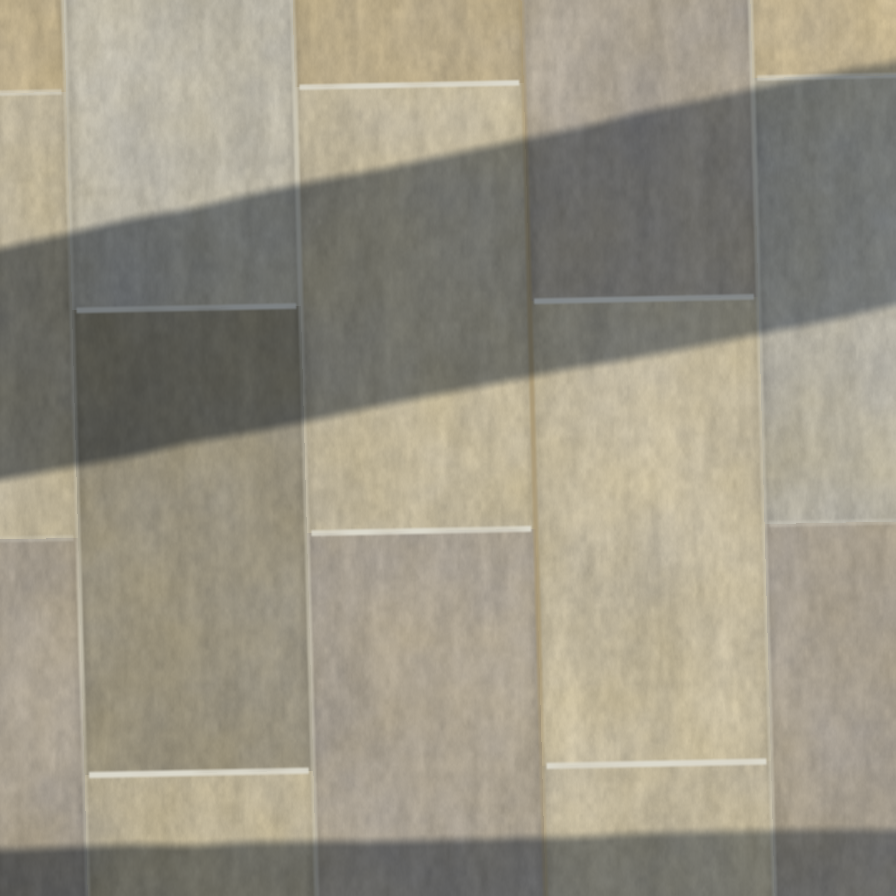
A Shadertoy shader for this texture:

```glsl
// Staggered stone slabs with pale mortar joints, crossed by two soft slanting shadows.

float hash(vec2 p) {
    vec3 q = fract(p.xyx * vec3(0.1031, 0.1030, 0.0973));
    q += dot(q, q.yzx + 33.33);
    return fract((q.x + q.y) * q.z);
}

float noise(vec2 p) {
    vec2 cell = floor(p), f = fract(p);
    f = f * f * (3.0 - 2.0 * f);
    return mix(mix(hash(cell), hash(cell + vec2(1, 0)), f.x),
               mix(hash(cell + vec2(0, 1)), hash(cell + vec2(1, 1)), f.x), f.y);
}

float fbm(vec2 p) {
    float sum = 0.0, weight = 0.5;
    for (int i = 0; i < 4; i++) {
        sum += weight * (noise(p) - 0.5);
        p = p * 2.03 + 17.7;
        weight *= 0.55;
    }
    return sum;
}

// Stone tone of each slab, by column and then row from the bottom
vec3 stoneColor(vec2 slab) {
    const vec3 tones[5] = vec3[5](
        vec3(0.74, 0.68, 0.55),   // tan
        vec3(0.75, 0.71, 0.61),   // cream
        vec3(0.71, 0.69, 0.63),   // grey
        vec3(0.66, 0.625, 0.565), // taupe
        vec3(0.60, 0.57, 0.49));  // olive
    const int order[15] = int[15](3, 1, 0, 1, 4, 2, 3, 1, 0, 1, 1, 3, 3, 2, 0);
    int index = int(slab.x + 1.0) * 3 + int(slab.y + 1.0);
    return tones[order[clamp(index, 0, 14)]] + 0.025 * (hash(slab + 9.0) - 0.5);
}

float jointMask(float dist, float halfWidth, float pixel) {
    float blur = max(0.0022, pixel);
    return 1.0 - smoothstep(halfWidth - blur, halfWidth + blur, dist);
}

void mainImage(out vec4 fragColor, in vec2 fragCoord) {
    vec2 uv = fragCoord / iResolution.xy;
    float pixel = 1.0 / min(iResolution.x, iResolution.y);

    // Leaning columns, slightly tapered rows, every other column shifted by half
    float across = (uv.x + 0.027 * uv.y - 0.098) / 0.2555;
    float column = floor(across);
    float rise = uv.y - 0.02 * uv.x - 0.133;
    float up = 0.5 * (rise * (3.69 + 0.317 * rise) - mod(column, 2.0));
    vec2 slab = vec2(column, floor(up));

    // Stone: broad clouds, vertical streaks and fine grain
    vec2 shift = slab * vec2(13.7, 29.3) + 80.0;
    float clouds = fbm(uv * vec2(9.0, 6.0) + shift);
    float streaks = fbm(uv * vec2(65.0, 14.0) + shift);
    float grain = fbm(uv * vec2(130.0, 85.0) + shift);
    vec3 color = stoneColor(slab);
    color *= 1.0 + 0.13 * clouds + 0.15 * streaks + 0.13 * grain;
    color += vec3(0.03, 0.01, -0.05) * fbm(uv * 12.0 + shift.yx);

    // Vertical joints, worn along their length; one is stained brown
    float seam = round(across);
    float sideDist = abs(across - seam) * 0.2555;
    float wear = noise(vec2(seam * 7.3 + 40.0, uv.y * 7.0 + 3.0));
    float stained = 1.0 - step(0.5, abs(seam - 2.0));
    vec3 mortar = mix(vec3(0.81, 0.79, 0.72), vec3(0.66, 0.59, 0.45), stained);
    color *= 1.0 - 0.06 * smoothstep(0.013, 0.003, sideDist);
    color = mix(color, mortar, jointMask(sideDist, 0.0028, pixel) * mix(0.35, 0.95, wear));

    // Horizontal joints, bright in the middle columns and faint at the sides
    float ledge = round(up);
    float ledgeDist = abs(up - ledge) * 0.51;
    float strength = abs(column - 1.0) < 1.5 ? 0.92 : 0.25 + 0.3 * ledge;
    strength *= 0.8 + 0.4 * noise(vec2(uv.x * 30.0, ledge * 5.0 + 20.0));
    float gap = smoothstep(0.003, 0.007, sideDist);
    color = mix(color, vec3(0.86, 0.85, 0.80),
                jointMask(ledgeDist, 0.0032, pixel) * min(strength, 1.0) * gap);

    // Slanting band and bottom strip of cool shadow
    float wobble = 0.003 * (noise(vec2(uv.x * 14.0, 5.0)) - 0.5);
    float soft = max(0.008, pixel);
    float bandTop = 0.724 + 0.209 * uv.x + wobble - uv.y;
    float bandBottom = uv.y - 0.463 - 0.195 * uv.x + wobble;
    float strip = 0.053 + 0.022 * uv.x + wobble - uv.y;
    float shade = smoothstep(-soft, soft, min(bandTop, bandBottom));
    shade = max(shade, smoothstep(-soft, soft, strip));
    vec3 shadowTint = vec3(0.60, 0.63, 0.68) * mix(0.90, 1.07, uv.x);
    color *= mix(vec3(1.0), shadowTint, shade);

    fragColor = vec4(clamp(color, 0.0, 1.0), 1.0);
}
```
